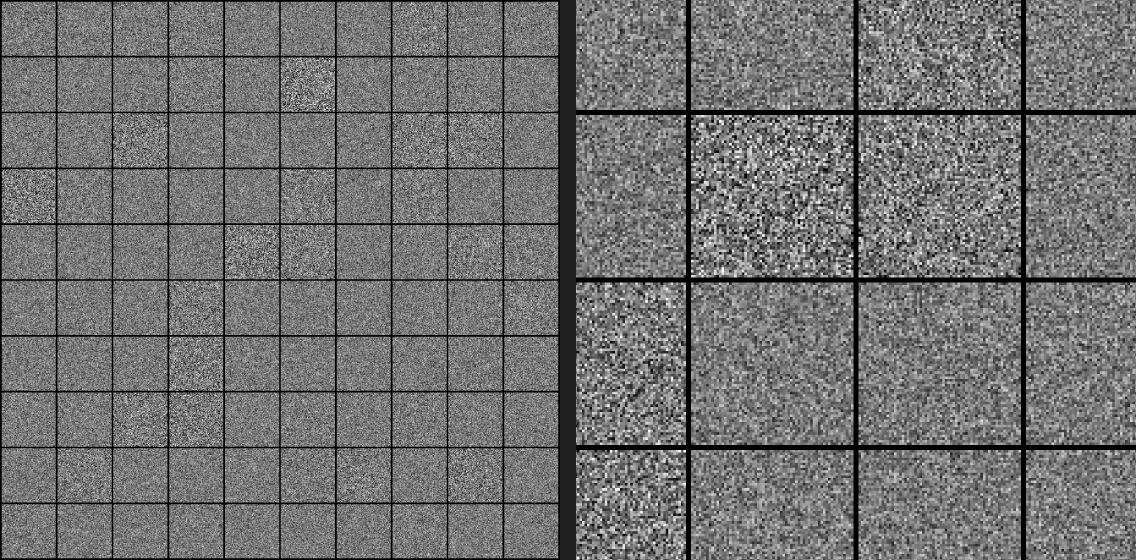
Left, the full canvas; right, a detail of the centre.
Write a WebGL 2 fragment shader that draws this pattern.

```glsl
#version 300 es
precision highp float;
// A ten by ten grid of grey noise tiles divided by thin black lines.

uniform vec2 u_resolution;
out vec4 fragColor;

// Three pseudo-random values in 0..1 from a lattice point.
vec3 hash3(vec2 p) {
    vec3 q = fract(p.xyx * vec3(0.1031, 0.1030, 0.0973));
    q += dot(q, q.yxz + 33.33);
    return fract((q.xxy + q.yzz) * q.zyx);
}

// Grey level of one grain; each tile is 64 grains wide after a 2 grain line.
float grainShade(vec2 grain) {
    vec2 tile = floor(grain / 66.0);
    vec2 inTile = grain - tile * 66.0;
    if (min(inTile.x, inTile.y) < 1.5) return 0.0;

    // Most tiles share a similar contrast, a few are clearly harsher.
    float contrast = 0.27 + 0.2 * pow(hash3(tile + 17.0).x, 6.0);

    // The sum of three uniform values is close to a bell curve.
    float bell = dot(hash3(grain + 5.0), vec3(1.0)) - 1.5;
    return clamp(0.478 + contrast * bell, 0.0, 1.0);
}

void main() {
    // Average a 4 by 4 set of samples over the pixel to smooth grains and lines.
    float shade = 0.0;
    for (int y = 0; y < 4; y++) {
        for (int x = 0; x < 4; x++) {
            vec2 offset = (vec2(x, y) + 0.5) / 4.0 - 0.5;
            vec2 uv = (gl_FragCoord.xy + offset) / u_resolution;
            shade += grainShade(floor(uv * 662.0)) / 16.0;
        }
    }
    fragColor = vec4(vec3(shade), 1.0);
}
```
